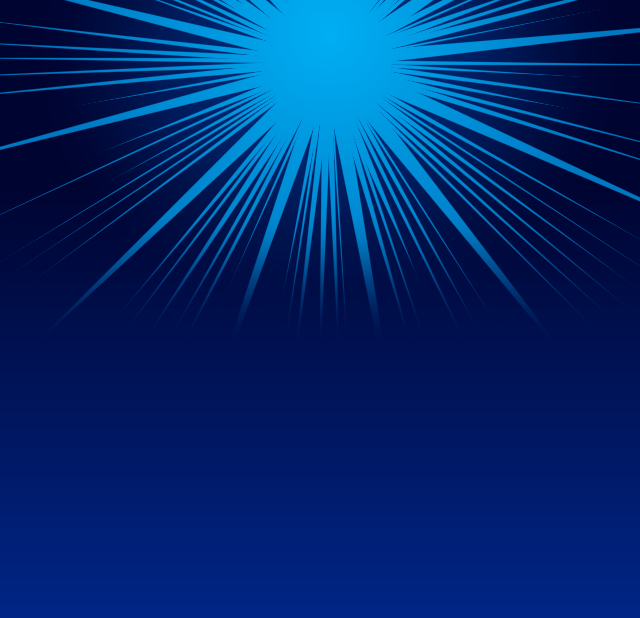
Write a Shadertoy shader that draws this background.

```glsl
// Cyan burst of tapering rays over a deep blue gradient
#define BURST_CENTER vec2(0.514, 0.90)  // fraction of width, fraction of height
#define RAY_STEP 0.0705                 // mean angle between rays, radians
#define BOLD_EVERY 7.0                  // one wide ray in this many
#define BOLD_ANGLE 0.175                // angle of a wide ray from straight down
#define BOLD_SPREAD 0.75                // how far wide rays push their neighbours
#define CORE_RADIUS 0.112
#define FADE_RANGE vec2(0.44, 0.66)     // heights where the rays vanish and are full

const vec3 NIGHT = vec3(0.0, 0.015, 0.19);
const vec3 FLOOR_BLUE = vec3(0.0, 0.147, 0.525);
const vec3 HALO = vec3(0.0, 0.15, 0.44);
const vec3 HOT_CYAN = vec3(0.0, 0.685, 0.955);
const vec3 RAY_BLUE = vec3(0.0, 0.47, 0.76);

float hash(float n) {
    return fract(sin(n * 127.1 + 11.7) * 43758.5453);
}

float cross2(vec2 a, vec2 b) {
    return a.x * b.y - a.y * b.x;
}

// Angle is measured from straight down, growing to the right
vec2 polar(float angle, float radius) {
    return radius * vec2(sin(angle), -cos(angle));
}

// Offset of an index from the nearest wide ray
float boldOffset(float index) {
    float halfCycle = 0.5 * BOLD_EVERY;
    return mod(index + halfCycle, BOLD_EVERY) - halfCycle;
}

// Angle of the gap between two rays; index is a half integer
float gapAngle(float index) {
    float offset = boldOffset(index);
    float push = BOLD_SPREAD * sign(offset) * (1.0 - 2.0 * abs(offset) / BOLD_EVERY);
    float jitter = 0.5 * (hash(index) - 0.5);
    return BOLD_ANGLE + RAY_STEP * (index + push + jitter);
}

// Radius where the dark gap comes to its inner point
float gapRadius(float index) {
    float h = hash(index + 31.0);
    return CORE_RADIUS + 0.075 * h * h;
}

// Signed distance, positive inside the ray between two neighbouring gaps
float rayDistance(vec2 p, float index) {
    float low = gapAngle(index - 0.5);
    float high = gapAngle(index + 0.5);
    float pick = hash(index + 57.0);
    float reach = pick < 0.25 ? 0.36 : 0.45 + 0.2 * pick;
    if (abs(boldOffset(index)) < 0.5) reach = 0.7;

    vec2 tip = polar(mix(low, high, 0.35 + 0.3 * hash(index + 83.0)), reach);
    vec2 lowEdge = normalize(tip - polar(low, gapRadius(index - 0.5)));
    vec2 highEdge = normalize(tip - polar(high, gapRadius(index + 0.5)));
    return min(cross2(lowEdge, p - tip), -cross2(highEdge, p - tip));
}

void mainImage(out vec4 fragColor, in vec2 fragCoord) {
    vec2 center = BURST_CENTER * iResolution.xy;
    vec2 p = (fragCoord - center) / iResolution.y;
    float height = fragCoord.y / iResolution.y;
    float soft = 0.8 / iResolution.y;

    // Backdrop: vertical gradient with a halo around the burst
    vec3 color = mix(FLOOR_BLUE, NIGHT, clamp(height / 0.703, 0.0, 1.0));
    float haloRadius = length(p * vec2(0.85, 1.0));
    color = mix(color, HALO, 1.0 - smoothstep(0.10, 0.42, haloRadius));

    // Burst: solid core joined with the nearest rays
    float burst = CORE_RADIUS - 0.01 - length(p);
    float nearest = round((atan(p.x, -p.y) - BOLD_ANGLE) / RAY_STEP);
    for (float k = -2.0; k <= 2.0; k++) {
        burst = max(burst, rayDistance(p, nearest + k));
    }
    float mask = smoothstep(-soft, soft, burst);
    mask *= smoothstep(FADE_RANGE.x, FADE_RANGE.y, height);

    // Light falls off from a point a little above the burst center
    float glow = length(p - vec2(0.0, 0.046));
    vec3 light = mix(HOT_CYAN, RAY_BLUE, clamp(glow / 0.45, 0.0, 1.0));
    fragColor = vec4(mix(color, light, mask), 1.0);
}
```
